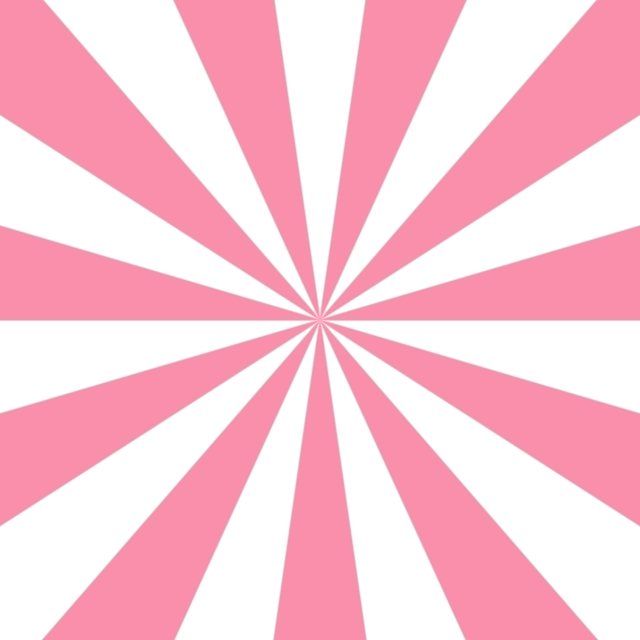
Write a Shadertoy shader that draws this background.

```glsl
// Pink and white sunburst: eleven equal rays fanning out from the centre.

const float TAU = 6.2831853;
const float RAY_COUNT = 11.0;
const vec2 CENTER = vec2(0.5);
const vec3 WHITE = vec3(1.0);
const vec3 PINK = vec3(0.98, 0.56, 0.67);
const vec3 RIM_COLOR = vec3(0.84, 0.62, 0.69);
const float EDGE_OUTER = 0.0032;   // fade reaching into the white
const float EDGE_INNER = 0.0016;   // fade reaching into the pink
const float RIM_OFFSET = 0.0011;   // rim centre, inside the pink
const float RIM_WIDTH = 0.0014;
const float RIM_STRENGTH = 0.75;
const float RIM_FADE_RADIUS = 0.03;

// Signed distance to the nearest ray border, positive inside a pink ray.
float rayDistance(vec2 p) {
    float sector = TAU / (2.0 * RAY_COUNT);
    float turn = mod(atan(p.y, p.x), TAU) / sector;
    float within = fract(turn);
    float toBorder = min(within, 1.0 - within) * sector;
    float side = mod(floor(turn), 2.0) < 0.5 ? 1.0 : -1.0;
    return side * length(p) * sin(toBorder);
}

void mainImage(out vec4 fragColor, in vec2 fragCoord) {
    // Square canvas units, centred on the burst
    vec2 p = (fragCoord - CENTER * iResolution.xy) / min(iResolution.x, iResolution.y);
    float pixel = 1.0 / min(iResolution.x, iResolution.y);
    float dist = rayDistance(p);

    // Rays with softened borders
    float pink = smoothstep(-max(EDGE_OUTER, pixel), max(EDGE_INNER, 0.5 * pixel), dist);
    vec3 color = mix(WHITE, PINK, pink);

    // Muted rim along each border, fading where the rays meet
    float rimPos = (dist - RIM_OFFSET) / max(RIM_WIDTH, 0.5 * pixel);
    float rim = exp(-rimPos * rimPos) * smoothstep(0.0, RIM_FADE_RADIUS, length(p));
    color = mix(color, RIM_COLOR, RIM_STRENGTH * rim);

    fragColor = vec4(color, 1.0);
}
```
